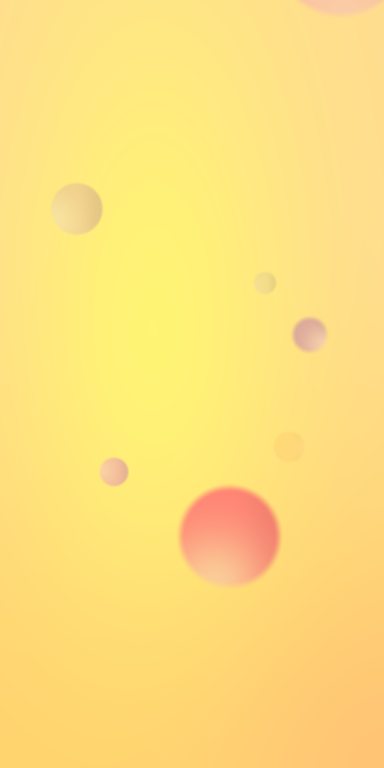
Reproduce this background procedurally as a WebGL 2 fragment shader.

```glsl
#version 300 es
precision highp float;

uniform vec2 u_resolution;
out vec4 outColor;

#define GLOW_CENTER vec2(0.40, 1.14)
#define GLOW_WIDTH 0.37
#define GLOW_RISE 0.90
#define GLOW_FALL 0.75
#define GLOW_COLOR vec3(1.0, 0.955, 0.455)
#define LOW_COLOR vec3(1.0, 0.825, 0.435)
#define HIGH_COLOR vec3(1.0, 0.863, 0.560)
#define CORNER_COLOR vec3(1.0, 0.755, 0.465)
#define LIGHT_FALLOFF 0.9
#define SIDE_SHADE 0.05

const int BALL_COUNT = 7;

// Center, radius and edge softness, in canvas widths
const vec4 BALLS[BALL_COUNT] = vec4[](
    vec4(0.888, 2.130, 0.170, 0.012),
    vec4(0.200, 1.456, 0.067, 0.005),
    vec4(0.690, 1.263, 0.029, 0.005),
    vec4(0.807, 1.128, 0.044, 0.009),
    vec4(0.753, 0.836, 0.040, 0.005),
    vec4(0.297, 0.771, 0.037, 0.005),
    vec4(0.598, 0.602, 0.129, 0.013));

const vec3 SHADE[BALL_COUNT] = vec3[](
    vec3(0.99, 0.70, 0.58), vec3(0.94, 0.81, 0.54),
    vec3(0.95, 0.86, 0.53), vec3(0.86, 0.66, 0.60),
    vec3(1.00, 0.85, 0.46), vec3(0.95, 0.73, 0.60),
    vec3(1.00, 0.51, 0.45));

const vec3 LIT[BALL_COUNT] = vec3[](
    vec3(0.98, 0.80, 0.65), vec3(0.97, 0.89, 0.62),
    vec3(0.96, 0.88, 0.57), vec3(0.96, 0.81, 0.67),
    vec3(1.00, 0.85, 0.49), vec3(0.98, 0.82, 0.64),
    vec3(0.98, 0.80, 0.59));

// Direction towards the lit rim, in radians
const float LIGHT_ANGLE[BALL_COUNT] = float[](-1.5, 3.6, 3.4, -0.6, 0.0, 3.0, -1.9);

vec3 background(vec2 p) {
    vec3 color = mix(LOW_COLOR, HIGH_COLOR, smoothstep(0.0, 1.5, p.y));
    vec2 corner = p - vec2(1.0, 0.0);
    color = mix(color, CORNER_COLOR, 0.8 * exp(-5.0 * dot(corner, corner)));

    // The glow reaches further upwards than downwards
    vec2 q = p - GLOW_CENTER;
    q /= vec2(GLOW_WIDTH, q.y > 0.0 ? GLOW_RISE : GLOW_FALL);
    return mix(color, GLOW_COLOR, exp(-dot(q, q)));
}

vec3 paintBall(vec3 color, vec2 p, int i) {
    vec4 ball = BALLS[i];
    vec2 local = (p - ball.xy) / ball.z;
    vec2 toLight = local - vec2(cos(LIGHT_ANGLE[i]), sin(LIGHT_ANGLE[i]));
    float light = exp(-LIGHT_FALLOFF * dot(toLight, toLight));
    vec3 surface = mix(SHADE[i], LIT[i], light);
    surface *= 1.0 - SIDE_SHADE * smoothstep(0.0, 1.0, local.x) * (1.0 - light);

    float distanceToEdge = length(p - ball.xy) - ball.z;
    float coverage = 1.0 - smoothstep(-ball.w, ball.w, distanceToEdge);
    return mix(color, surface, coverage);
}

void main() {
    vec2 p = gl_FragCoord.xy / u_resolution.x;
    vec3 color = background(p);
    for (int i = 0; i < BALL_COUNT; i++) {
        color = paintBall(color, p, i);
    }
    outColor = vec4(color, 1.0);
}
```
